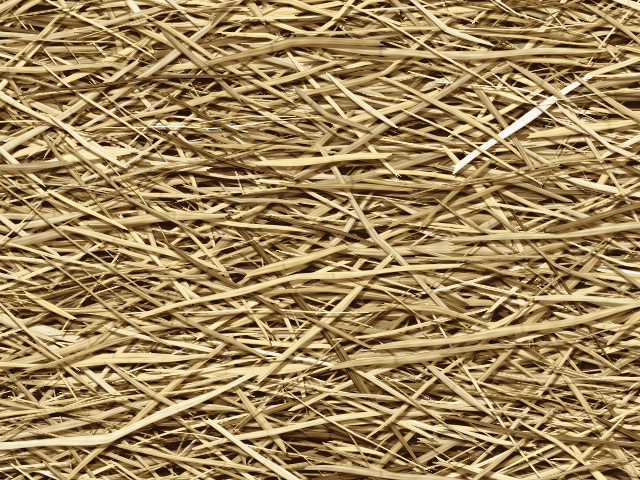
Reproduce this texture procedurally as a WebGL 2 fragment shader.

```glsl
#version 300 es
precision highp float;
// Sunlit loose straw: many layers of bent, overlapping stalks and chaff with hard shadows.

#define LAYERS 52
#define MIN_CELL 0.24
#define MAX_CELL 0.76
#define ROW_RATIO 0.15
#define THIN 0.0016
#define THICK 0.0125
#define TILT 0.15
#define BEND 0.10
#define KINK 2.2
#define SHADOW_SHIFT vec2(0.005, -0.0085)
#define SHADOW_TONE 0.43
#define FIBRE 0.05

uniform vec2 u_resolution;
out vec4 fragColor;

vec4 hash4(vec3 p) {
  vec4 q = fract(p.xyzx * vec4(0.1031, 0.1030, 0.0973, 0.1099));
  q += dot(q, q.wzxy + 33.33);
  return fract((q.xxyz + q.yzzw) * q.zywx);
}

// Tone 0..1 from deep shade to sunlit straw.
vec3 strawRamp(float t) {
  vec3 c = mix(vec3(0.12, 0.06, 0.03), vec3(0.19, 0.10, 0.05), clamp(t / 0.05, 0.0, 1.0));
  c = mix(c, vec3(0.37, 0.25, 0.11), clamp((t - 0.05) / 0.11, 0.0, 1.0));
  c = mix(c, vec3(0.53, 0.40, 0.21), clamp((t - 0.16) / 0.16, 0.0, 1.0));
  c = mix(c, vec3(0.67, 0.56, 0.37), clamp((t - 0.32) / 0.19, 0.0, 1.0));
  c = mix(c, vec3(0.84, 0.75, 0.54), clamp((t - 0.51) / 0.20, 0.0, 1.0));
  c = mix(c, vec3(0.95, 0.89, 0.71), clamp((t - 0.71) / 0.18, 0.0, 1.0));
  return mix(c, vec3(1.0, 0.97, 0.87), clamp((t - 0.95) / 0.16, 0.0, 1.0));
}

// Straightens a bent stalk: x runs along it, y across it.
vec2 straighten(vec2 d, vec4 bend) {
  float kinked = max(d.x, 0.0) * bend.z;
  float wave = 0.0022 * sin(d.x * 26.0 + bend.w);
  return vec2(d.x, d.y - d.x * bend.x - d.x * d.x * bend.y - kinked - wave);
}

float stalkWidth(float along, vec2 halfSize) {
  float s = along / halfSize.x;
  float uneven = 0.88 + 0.12 * sin(along * 31.0 + halfSize.y * 4000.0);
  return halfSize.y * uneven * (1.0 - 0.4 * min(s * s, 1.0));
}

float stalkMask(vec2 d, vec2 halfSize, float blur) {
  float raggedEnd = 0.006 * sin(d.y / halfSize.y * 4.0 + halfSize.x * 90.0);
  vec2 inside = vec2(halfSize.x + raggedEnd, stalkWidth(d.x, halfSize)) - abs(d);
  vec2 m = smoothstep(-blur, blur, inside);
  return m.x * m.y;
}

// Tone of one stalk: rounded section, long fibres, blotches and a joint.
float stalkTone(vec2 d, vec2 halfSize, vec4 rnd) {
  float across = d.y / stalkWidth(d.x, halfSize);
  float seed = rnd.x * 40.0;
  float tone = mix(0.60, 1.04, rnd.w);
  if (rnd.z < 0.09) tone *= 0.42;
  tone += 0.09 * across - 0.22 * pow(min(abs(across), 1.0), 4.0);
  tone += FIBRE * sin(across * 7.5 + seed + 2.0 * sin(d.x * 17.0 + seed));
  tone += FIBRE * sin(across * 3.7 - seed + d.x * 34.0);
  tone += 0.05 * sin(d.x * 97.0 + seed + across * 2.0) * sin(d.x * 43.0 - across * 3.0);
  float joint = abs(d.x - (rnd.y - 0.5) * halfSize.x);
  return tone - 0.10 * (1.0 - smoothstep(0.001, 0.005, joint));
}

void main() {
  vec2 uv = (gl_FragCoord.xy - 0.5 * u_resolution) / u_resolution.y;
  float blur = 0.65 / u_resolution.y;
  vec2 surface = vec2(0.06, 0.0); // tone, warmth

  for (int k = 0; k < LAYERS; k++) {
    float layer = float(k);
    vec4 lr = hash4(vec3(layer, 7.0, 19.0));

    // Most layers lie nearly flat; a few stand steep.
    float spread = 2.0 * fract(layer * 0.618 + 0.23) - 1.0;
    float angle = 0.48 * spread + 0.85 * pow(abs(spread), 5.0) * sign(spread) + 0.2 * (lr.w - 0.5);
    float presence = mix(1.0, 0.45, abs(spread));
    float depthTone = mix(0.55, 1.0, smoothstep(0.0, 0.8, layer / float(LAYERS - 1)));
    mat2 turn = mat2(cos(angle), -sin(angle), sin(angle), cos(angle));
    vec2 p = turn * uv + lr.xy * 5.0;
    p.y += 0.012 * sin(p.x * 5.0 + lr.w * 40.0);
    vec2 shift = turn * SHADOW_SHIFT;

    // Long stalks alternate with short chaff.
    float size = fract(layer * 0.382 + 0.37 * lr.z);
    float cellLength = mix(MIN_CELL, MAX_CELL, size);
    vec2 cell = vec2(cellLength, ROW_RATIO * cellLength + 0.014);
    float thick = THICK * mix(0.6, 1.0, size);
    vec2 base = floor(p / cell);

    for (int j = -1; j <= 1; j++)
    for (int i = -1; i <= 1; i++) {
      vec2 id = base + vec2(i, j);
      vec4 place = hash4(vec3(id, layer + 3.0));
      vec4 look = hash4(vec3(id.yx + 57.0, layer + 91.0));
      if (fract(place.x * 7.0 + look.y * 5.0) > presence) continue;

      vec2 d = p - (id + 0.5 + 0.9 * (place.xy - 0.5)) * cell;
      vec2 halfSize = vec2(cell.x * mix(0.18, 0.60, place.z), mix(THIN, thick, pow(look.x, 1.3)));
      float tilt = TILT * (2.0 * place.w - 1.0);
      float kink = -KINK * tilt * step(0.6, fract(look.z * 9.0));
      vec4 bend = vec4(tilt, BEND * (2.0 * look.y - 1.0) / cell.x, kink, look.w * 50.0);

      // Cast a shadow on what lies below, then lay the stalk.
      float shade = stalkMask(straighten(d - shift, bend), halfSize, blur * 1.6);
      surface.x *= mix(1.0, SHADOW_TONE, shade);
      vec2 s = straighten(d, bend);
      float cover = stalkMask(s, halfSize, blur);
      if (cover > 0.0) {
        float bleached = step(0.972, look.z);
        float tone = stalkTone(s, halfSize, look) * depthTone + 0.2 * bleached;
        float warmth = mix(1.6 * place.w - 0.6, -1.2, bleached);
        surface = mix(surface, vec2(tone, warmth), cover);
      }
    }
  }

  vec3 color = strawRamp(surface.x) * (1.0 + surface.y * vec3(0.015, 0.0, -0.075));
  fragColor = vec4(clamp(color, 0.0, 1.0), 1.0);
}
```
